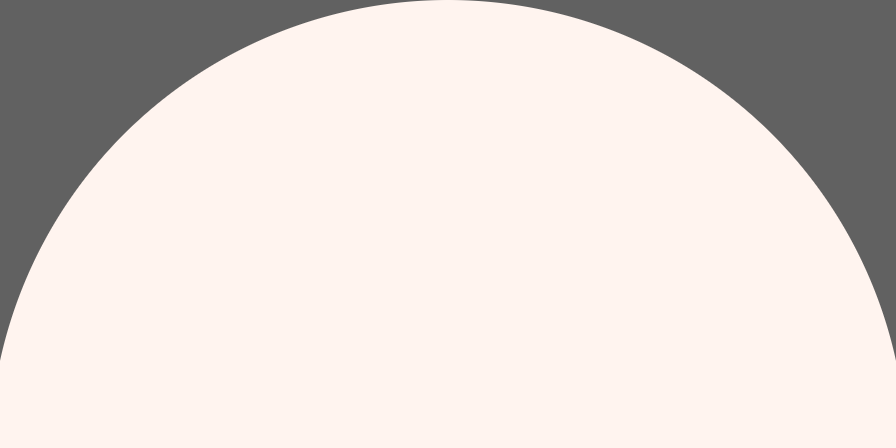
A WebGL 2 fragment shader for this background:

```glsl
#version 300 es
precision highp float;
// Large pale dome rising over a flat grey backdrop.

#define DOME_COLOR vec3(1.0, 0.957, 0.937)
#define BACKDROP_COLOR vec3(0.38)
#define DOME_RADIUS 1.0235
#define DOME_TOP 1.0

uniform vec2 u_resolution;
out vec4 fragColor;

float circleDistance(vec2 point, vec2 center, float radius) {
    return length(point - center) - radius;
}

void main() {
    // Canvas units: height is 1, x is measured from the middle.
    vec2 point = gl_FragCoord.xy / u_resolution.y;
    point.x -= 0.5 * u_resolution.x / u_resolution.y;

    // Dome touching the top edge, smoothed over one pixel.
    vec2 center = vec2(0.0, DOME_TOP - DOME_RADIUS);
    float edge = circleDistance(point, center, DOME_RADIUS);
    float coverage = clamp(0.5 - edge * u_resolution.y, 0.0, 1.0);

    fragColor = vec4(mix(BACKDROP_COLOR, DOME_COLOR, coverage), 1.0);
}
```
